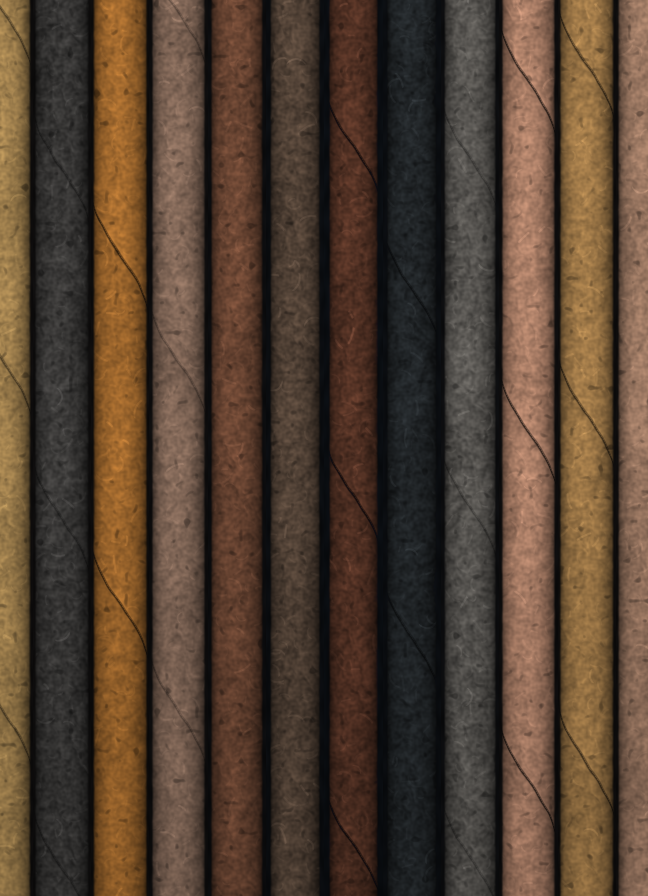
Give the GLSL for this texture, as a WebGL 2 fragment shader.

```glsl
#version 300 es
precision highp float;
// A row of upright rolled paper tubes in earthy colours, with dark gaps between.
// Each column picks a tint and a spiral seam; a rounded profile shades it, and
// gradient noise plus scattered short fibres give the rough pulp surface.
uniform vec2 u_resolution;
out vec4 fragColor;

// Tint of each tube, with the height of one of its seams in w.
const vec4 TUBES[12] = vec4[12](
  vec4(.60, .48, .29, .596), vec4(.215, .21, .205, .811), vec4(.60, .39, .17, .716),
  vec4(.49, .39, .33, .596), vec4(.40, .26, .19, .45), vec4(.31, .25, .205, .70),
  vec4(.31, .185, .135, .837), vec4(.125, .14, .15, .678), vec4(.33, .32, .305, .824),
  vec4(.65, .48, .39, .909), vec4(.60, .455, .27, .928), vec4(.57, .44, .36, .75));
const float SEAM_STRENGTH[12] = float[12](
  .6, .45, .8, .4, .08, 0., 1., .7, .4, .9, .75, 0.);

vec2 hash2(vec2 p) {
  vec3 q = fract(p.xyx * vec3(.1031, .1030, .0973));
  q += dot(q, q.yzx + 33.33);
  return fract((q.xx + q.yz) * q.zy);
}

float gradAt(vec2 cell, vec2 offset) {
  float a = 6.2832 * hash2(cell).x;
  return dot(vec2(cos(a), sin(a)), offset);
}

float gradientNoise(vec2 p) {
  vec2 i = floor(p), f = fract(p);
  vec2 u = f * f * f * (f * (f * 6. - 15.) + 10.);
  vec2 e = vec2(1, 0);
  return mix(mix(gradAt(i, f), gradAt(i + e, f - e), u.x),
             mix(gradAt(i + e.yx, f - e.yx), gradAt(i + 1., f - 1.), u.x), u.y);
}

// Brightness of short, curved hairs, one per grid cell.
float fibres(vec2 p, float density, float pixel) {
  vec2 g = p * density, home = floor(g);
  float sum = 0.;
  for (int y = -1; y <= 1; y++)
    for (int x = -1; x <= 1; x++) {
      vec2 cell = home + vec2(x, y);
      vec2 spot = hash2(cell), kind = hash2(cell + 71.3);
      float a = 3.1416 * kind.x;
      vec2 d = g - cell - spot;
      d = mat2(cos(a), -sin(a), sin(a), cos(a)) * d;
      d.y += (spot.x - .5) * 2.2 * d.x * d.x;
      float halfLength = .15 + .35 * spot.y;
      float gap = length(vec2(max(abs(d.x) - halfLength, 0.), d.y));
      float blur = max(pixel * density, .06);
      sum += (1. - smoothstep(.02, .04 + blur, gap)) * pow(kind.y, 4.);
    }
  return sum;
}

void main() {
  vec2 p = gl_FragCoord.xy / u_resolution.y;
  float pixel = 1. / u_resolution.y;

  // Column index and position across the tube, from -1 to 1.
  float column = gl_FragCoord.x / u_resolution.x * 11.113 + .438;
  float index = clamp(floor(column), 0., 11.);
  float t = (column - index) * 2. - 1.;
  int id = int(index);
  vec4 tube = TUBES[id];
  vec2 q = p + hash2(vec2(index, 5.)) * 9.;

  // Pulp: broad blotches, mottling and fine grain.
  float blotch = gradientNoise(q * vec2(22., 11.));
  float mottle = gradientNoise(q * 62. + 2. * blotch);
  float grain = gradientNoise(q * 125. + mottle);
  float speck = gradientNoise(q * 240.);
  float rough = .14 * blotch + .17 * mottle + .24 * grain + .17 * speck;
  float darkness = 1. - smoothstep(.15, .55, tube.r);
  vec3 color = tube.rgb * (1. + rough * (.8 + .7 * darkness));
  float hairs = fibres(q, 52., pixel) + .6 * fibres(q.yx + 3.7, 85., pixel);
  color += (tube.rgb * .3 + .02) * hairs * (.45 + .45 * darkness);
  float pit = smoothstep(.32, .55, gradientNoise(q * 90. + 17.));
  color *= 1. - .3 * pit;

  // Spiral seam: a thin cut with a shadow below and a pale lip above.
  float spiral = p.y - tube.w + .048 * asin(clamp(t, -.98, .98));
  spiral += .003 * gradientNoise(q * 45. + 8.);
  float seam = (mod(spiral + .195, .39) - .195) * .52;
  float cut = 1. - smoothstep(.0004, .0012 + pixel, abs(seam));
  float shadow = exp(-abs(seam) * 130.) * step(seam, 0.);
  float lip = exp(-abs(seam) * 160.) * step(0., seam);
  color *= 1. + SEAM_STRENGTH[id] * (.13 * lip - .16 * shadow - .58 * cut);

  // Rounded shading; the gaps widen toward the middle of the row.
  float middle = exp(-pow((index - 6.) / 2.2, 2.));
  float halfWidth = .95 - .09 * middle + .02 * gradientNoise(q * 70.);
  float s = t / halfWidth;
  float body = pow(max(1. - s * s, 0.), .38) * (1.03 - .09 * s);
  float cover = 1. - smoothstep(.90, 1.02, abs(s));
  vec3 gapColor = mix(vec3(.05, .045, .045), vec3(.035, .047, .062), middle);
  gapColor *= 1. + .5 * gradientNoise(q * vec2(150., 40.));
  color = mix(gapColor, max(color * body, gapColor), cover);

  // Gentle falloff toward the bottom.
  color *= mix(.88, 1.03, smoothstep(0., .6, p.y));
  fragColor = vec4(color, 1.);
}
```
